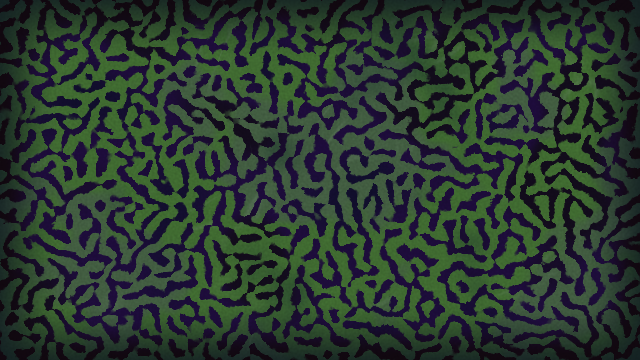
Give the GLSL for this pattern, as a Shadertoy shader.

```glsl
// A labyrinth of dark violet worms on mossy green ground with a dim border.
// Worms are stripes of constant width: oriented wave packets are summed as
// complex numbers, and the phase of the sum is cut at a threshold.

#define WAVELENGTH 0.0455  // worm spacing, in canvas heights
#define CELL 1.0           // packet spacing, in wavelengths
#define TURNING 8.5        // how strongly the stripes change direction
#define TURN_SCALE 0.36    // how quickly they change it, per cell
#define WIGGLE 0.55        // bending of the worms, in wavelengths
#define THRESHOLD 0.27     // higher gives thinner worms
#define ROUGHNESS 0.0055   // raggedness of the worm edges, in canvas heights
#define BORDER 0.17        // width of the dim border, in canvas heights
#define SMOKE 0.65         // strength of the dark clouds

const float TAU = 6.28318;

const vec3 MOSS     = vec3(0.250, 0.418, 0.190);
const vec3 SAGE     = vec3(0.260, 0.365, 0.255);
const vec3 PALE     = vec3(0.42, 0.52, 0.42);
const vec3 PINE     = vec3(0.12, 0.22, 0.18);
const vec3 RIM      = vec3(0.075, 0.125, 0.135);
const vec3 VIOLET   = vec3(0.115, 0.048, 0.230);
const vec3 NAVY     = vec3(0.065, 0.055, 0.170);
const vec3 INK      = vec3(0.070, 0.045, 0.105);
const vec3 RIM_INK  = vec3(0.065, 0.030, 0.060);

vec2 hash2(vec2 p) {
    vec3 h = fract(p.xyx * vec3(0.1031, 0.1030, 0.0973));
    h += dot(h, h.yzx + 33.33);
    return fract((h.xx + h.yz) * h.zy);
}

float cornerSlope(vec2 cell, vec2 corner, vec2 f) {
    return dot(hash2(cell + corner) * 2.0 - 1.0, f - corner);
}

// Gradient noise, roughly -0.6 to 0.6
float noise(vec2 p) {
    vec2 i = floor(p), f = p - i;
    vec2 u = f * f * f * (f * (f * 6.0 - 15.0) + 10.0);
    float low  = mix(cornerSlope(i, vec2(0, 0), f), cornerSlope(i, vec2(1, 0), f), u.x);
    float high = mix(cornerSlope(i, vec2(0, 1), f), cornerSlope(i, vec2(1, 1), f), u.x);
    return mix(low, high, u.y);
}

vec2 noise2(vec2 p) {
    return vec2(noise(p), noise(p + vec2(57.0, 23.0)));
}

float fbm(vec2 p) {
    float sum = 0.0, amp = 1.0;
    for (int i = 0; i < 4; i++) {
        sum += amp * noise(p);
        p = mat2(1.6, 1.2, -1.2, 1.6) * p + 7.3;
        amp *= 0.5;
    }
    return sum;
}

// Stripe wave from -1 to 1, with even contrast up to the defects
float stripes(vec2 p) {
    vec2 q = p / (WAVELENGTH * CELL);
    vec2 base = floor(q);
    vec2 wave = vec2(0.0);
    for (int y = -2; y <= 2; y++)
    for (int x = -2; x <= 2; x++) {
        vec2 cell = base + vec2(x, y);
        vec2 centre = cell + hash2(cell + 17.0);
        vec2 d = q - centre;
        float w = max(0.0, 1.0 - dot(d, d) * 0.25);
        if (w > 0.0) {
            float angle = TURNING * noise(centre * TURN_SCALE + 41.7);
            vec2 dir = vec2(cos(angle), sin(angle));
            float phase = TAU * (CELL * dot(d, dir) + hash2(cell + 91.0).x);
            wave += w * w * w * vec2(cos(phase), sin(phase));
        }
    }
    return wave.x / (length(wave) + 0.05);
}

// Thin curved wisps along the zero lines of stretched noise
float wisps(vec2 p) {
    vec2 q = p + 0.12 * noise2(p * 4.0);
    q = mat2(0.8, 0.6, -0.6, 0.8) * q;
    float line = smoothstep(0.09, 0.0, abs(noise(q * vec2(13.0, 5.0) + 5.0)));
    return line * smoothstep(0.08, 0.4, noise(p * 6.0 + 63.0));
}

void mainImage(out vec4 fragColor, in vec2 fragCoord) {
    vec2 p = fragCoord / iResolution.y;
    vec2 size = iResolution.xy / iResolution.y;

    // Large clouds of tone and the border falloff
    float tone = smoothstep(-0.35, 0.4, fbm(p * 2.6 + 3.0));
    float smoke = SMOKE * smoothstep(0.15, 0.6, fbm(p * 2.2 + 28.0));
    vec2 inset = min(p, size - p);
    vec2 fall = smoothstep(-0.05, BORDER, inset);
    float inside = fall.x * fall.y;

    // Ground
    vec3 ground = mix(MOSS, SAGE, smoothstep(0.45, 0.85, tone));
    ground = mix(ground, PALE, 0.3 * wisps(p) + 0.15 * smoothstep(0.2, 0.6, fbm(p * 4.0 + 50.0)));
    ground = mix(ground, PINE, smoke);
    ground = mix(RIM, ground, inside);

    // Worm colour
    float hue = noise(p * 3.5 + 80.0);
    vec3 worm = mix(VIOLET, NAVY, smoothstep(0.05, 0.4, hue));
    worm = mix(worm, INK, max(smoke, smoothstep(0.0, 0.25, -hue)));
    worm = mix(RIM_INK, worm, smoothstep(0.15, 0.85, inside));

    // Bent worms with ragged edges, softened by about one pixel
    vec2 bend = WIGGLE * WAVELENGTH * noise2(p * 0.75 / WAVELENGTH + 11.0);
    vec2 ragged = ROUGHNESS * (noise2(p * 95.0) + 0.5 * noise2(p * 190.0 + 9.0));
    float level = stripes(p + bend + ragged) - THRESHOLD;
    float soft = 0.06 + 0.5 * TAU / (WAVELENGTH * iResolution.y);
    vec3 color = mix(ground, worm, smoothstep(-soft, soft, level));

    // Fine grain
    color *= 1.0 + 0.12 * noise(p * 140.0 + 33.0);
    fragColor = vec4(color, 1.0);
}
```
